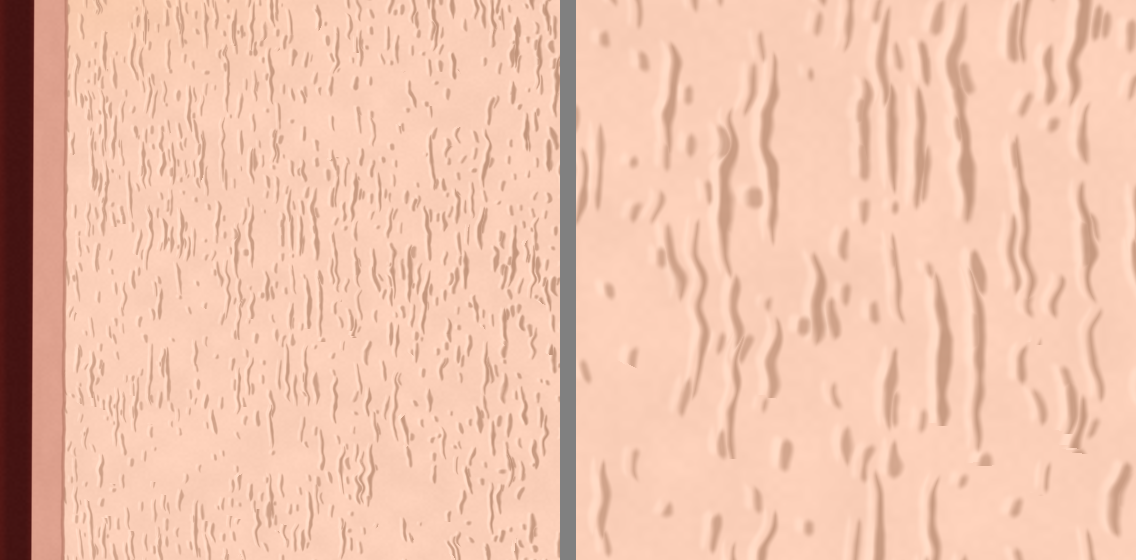
Left: the whole. Right: its middle third, enlarged.
Write a WebGL 1 fragment shader that draws this texture.

```glsl
precision highp float;
uniform vec2 u_resolution;

#define PLASTER vec3(0.985, 0.812, 0.722)
#define GROOVE vec3(0.755, 0.575, 0.475)
#define WARM_TOP vec3(0.965, 0.775, 0.645)
#define TRIM vec3(0.870, 0.630, 0.555)
#define SEAM vec3(0.730, 0.490, 0.410)
#define FRAME vec3(0.265, 0.075, 0.070)
#define FRAME_EDGE vec3(0.320, 0.090, 0.080)
#define SOFTNESS 0.0023
#define HIGHLIGHT 0.055

float hash(vec2 p) {
  return fract(sin(dot(p, vec2(127.1, 311.7))) * 43758.5453);
}

float noise(vec2 p) {
  vec2 i = floor(p), f = fract(p);
  f = f * f * (3.0 - 2.0 * f);
  return mix(mix(hash(i), hash(i + vec2(1.0, 0.0)), f.x),
             mix(hash(i + vec2(0.0, 1.0)), hash(i + 1.0), f.x), f.y);
}

// One layer of tapered vertical strokes, one per cell of a staggered grid
float strokes(vec2 p, vec2 cell, float radius, float density, float seed) {
  float depth = 0.0;
  float column = floor(p.x / cell.x);
  for (int k = -1; k <= 1; k++) {
    float c = column + float(k);
    float y = p.y / cell.y + hash(vec2(c, seed));
    vec2 id = vec2(c, floor(y) + seed * 17.0);
    float present = step(hash(id + 3.7), density);
    float halfLength = cell.y * mix(0.2, 0.49, hash(id + 9.2));
    float dy = (fract(y) - 0.5) * cell.y;
    float center = (c + 0.5 + 0.7 * (hash(id + 5.1) - 0.5)) * cell.x;
    float dx = p.x - center - dy * 0.14 * (hash(id + 1.3) - 0.5);
    float t = abs(dy) / halfLength;
    float width = radius * mix(0.7, 1.25, hash(id + 7.9)) * (1.0 - t * t * t);
    float line = smoothstep(SOFTNESS, -SOFTNESS, abs(dx) - width);
    float ends = smoothstep(0.0, 0.006, halfLength - abs(dy));
    depth = max(depth, present * line * ends);
  }
  return depth;
}

// Depth of the scratched relief, finer towards the left
float relief(vec2 uv) {
  vec2 p = vec2(uv.x * (1.3 - 0.25 * uv.x), uv.y);
  p.x += 0.012 * (noise(uv * vec2(13.0, 19.0)) - 0.5);
  p.x += 0.007 * (noise(uv * vec2(45.0, 62.0) + 8.0) - 0.5);
  float patchy = noise(uv * vec2(5.0, 6.0) + 21.0);
  float density = mix(0.25, 0.85, patchy) + 0.12 * (uv.y - 0.5);
  float ragged = mix(0.55, 1.3, noise(uv * vec2(70.0, 95.0)));
  float depth = strokes(p, vec2(0.031, 0.125), 0.0031 * ragged, density, 1.0);
  depth = max(depth, 0.9 * strokes(p, vec2(0.024, 0.066), 0.0029 * ragged, density, 2.0));
  return max(depth, 0.8 * strokes(p, vec2(0.019, 0.030), 0.0027 * ragged, density * 0.75, 3.0));
}

void main() {
  vec2 uv = gl_FragCoord.xy / u_resolution;
  float aa = max(0.0015, 1.0 / u_resolution.x);

  // Plaster wall with grooves and lit rims
  float depth = relief(uv);
  float rim = max(relief(uv + vec2(0.006, -0.002)) - depth, 0.0);
  float warmth = smoothstep(0.75, 1.05, uv.y) * smoothstep(0.75, 0.15, uv.x);
  vec3 color = mix(PLASTER, WARM_TOP, 0.7 * warmth);
  color += 0.025 * (noise(uv * 28.0) - 0.5);
  color = mix(color, GROOVE, depth * mix(0.72, 0.98, uv.x));
  color += HIGHLIGHT * rim * vec3(0.5, 0.9, 1.0);

  // Smooth trim and its shaded seam
  float trimEdge = mix(0.112, 0.119, uv.y) + 0.002 * (noise(vec2(uv.y * 60.0, 4.0)) - 0.5);
  float seam = smoothstep(0.005, 0.001, abs(uv.x - trimEdge));
  vec3 trim = TRIM + 0.02 * (noise(uv * vec2(60.0, 25.0)) - 0.5);
  color = mix(trim, color, smoothstep(-aa, aa, uv.x - trimEdge));
  color = mix(color, SEAM, 0.75 * seam);

  // Dark frame at the left
  float frameEdge = mix(0.056, 0.061, uv.y);
  float glow = smoothstep(0.016, 0.0, uv.x) + smoothstep(0.012, 0.0, frameEdge - uv.x);
  vec3 frame = mix(FRAME, FRAME_EDGE, min(glow, 1.0));
  color = mix(frame, color, smoothstep(-aa, aa, uv.x - frameEdge));

  color += 0.014 * (noise(uv * 210.0) - 0.5);
  gl_FragColor = vec4(color, 1.0);
}
```
